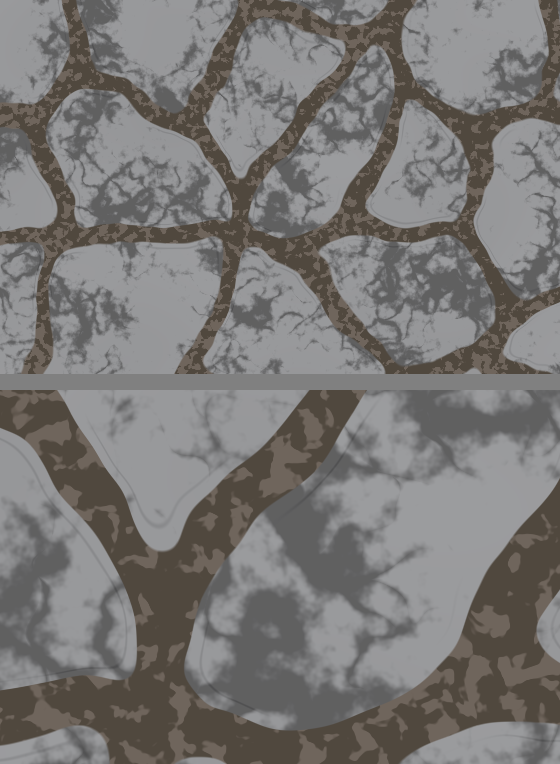
Top, the full canvas; bottom, a detail of the centre.
Write a Shadertoy shader that draws this texture.

```glsl
const vec3 STONE_LIGHT = vec3(0.597, 0.600, 0.608);
const vec3 STONE_DARK = vec3(0.375, 0.375, 0.378);
const vec3 MORTAR_DARK = vec3(0.315, 0.283, 0.245);
const vec3 MORTAR_LIGHT = vec3(0.435, 0.395, 0.360);
const float STONES_PER_HEIGHT = 2.6;

vec2 hash2(vec2 p) {
    vec3 q = fract(p.xyx * vec3(0.1031, 0.1030, 0.0973));
    q += dot(q, q.yzx + 33.33);
    return fract((q.xx + q.yz) * q.zy);
}

float gradientDot(vec2 cell, vec2 offset) {
    float angle = 6.2832 * hash2(cell).x;
    return dot(vec2(cos(angle), sin(angle)), offset);
}

float noise(vec2 p) {
    vec2 i = floor(p), f = fract(p);
    vec2 u = f * f * f * (f * (f * 6.0 - 15.0) + 10.0);
    vec2 e = vec2(0.0, 1.0);
    return mix(mix(gradientDot(i, f), gradientDot(i + e.yx, f - e.yx), u.x),
               mix(gradientDot(i + e.xy, f - e.xy), gradientDot(i + e.yy, f - e.yy), u.x), u.y);
}

float fbm(vec2 p) {
    float sum = 0.0, amplitude = 1.0;
    for (int i = 0; i < 3; i++) {
        sum += amplitude * noise(p);
        p = mat2(1.6, 1.2, -1.2, 1.6) * p + 7.3;
        amplitude *= 0.5;
    }
    return sum;
}

vec2 warp(vec2 p, float frequency, float amount) {
    return p + amount * vec2(noise(p * frequency), noise(p * frequency + 31.7));
}

float smoothMin(float a, float b, float k) {
    float h = max(k - abs(a - b), 0.0) / k;
    return min(a, b) - h * h * k * 0.25;
}

vec2 stoneCentre(vec2 cell) {
    return cell + 0.5 + 0.82 * (hash2(cell + 17.0) - 0.5);
}

// Rounded distance to the cell border in x, cell id in yz
vec3 stoneCell(vec2 p) {
    vec2 base = floor(p), id = base, nearest = vec2(0.0);
    float best = 1e3;
    for (int y = -1; y <= 1; y++)
    for (int x = -1; x <= 1; x++) {
        vec2 cell = base + vec2(x, y);
        vec2 r = stoneCentre(cell) - p;
        if (dot(r, r) < best) {
            best = dot(r, r);
            nearest = r;
            id = cell;
        }
    }
    float border = 1.0;
    for (int y = -2; y <= 2; y++)
    for (int x = -2; x <= 2; x++) {
        if (x == 0 && y == 0) continue;
        vec2 r = stoneCentre(id + vec2(x, y)) - p;
        float d = dot(0.5 * (nearest + r), normalize(r - nearest));
        border = smoothMin(border, d, 0.11);
    }
    return vec3(border, id);
}

float veins(vec2 p, float frequency, float sharpness) {
    return exp(-sharpness * abs(noise(warp(p, frequency * 1.8, 0.35 / frequency) * frequency)));
}

vec3 stoneColour(vec2 p) {
    float patches = fbm(p * 4.5);
    float speckle = fbm(p * 55.0);
    float web = max(veins(p, 8.0, 9.0), 0.85 * veins(p + 5.3, 14.0, 8.0));
    float darkness = web * (0.5 + 1.3 * patches) + 0.25 * patches + 0.35 * speckle;
    vec3 light = STONE_LIGHT + 0.025 * noise(p * 3.0 + 9.0);
    return mix(light, STONE_DARK, smoothstep(0.13, 0.64, darkness));
}

vec3 mortarColour(vec2 p) {
    float blotches = fbm(warp(p, 30.0, 0.01) * 42.0) + 0.4 * noise(p * 5.0);
    return mix(MORTAR_DARK, MORTAR_LIGHT, smoothstep(0.07, 0.20, blotches));
}

void mainImage(out vec4 fragColor, in vec2 fragCoord) {
    vec2 uv = fragCoord / iResolution.y;
    float pixel = STONES_PER_HEIGHT / iResolution.y;

    // Irregular stone outlines with joints of varying width
    vec2 p = uv * STONES_PER_HEIGHT + vec2(3.4, 5.2);
    p = warp(warp(p, 1.8, 0.16), 7.0, 0.025);
    vec3 cell = stoneCell(p);
    float inside = cell.x - 0.063 - 0.05 * noise(p * 1.3 + 4.0);

    // Each stone takes its own piece of marbling
    vec3 stone = stoneColour(uv + 20.0 * hash2(cell.yz));

    // Faint broken hairline along the rim
    float rim = abs(inside - 0.032 - 0.02 * noise(p * 3.0));
    float hairline = 1.0 - smoothstep(0.0, 0.003 + pixel, rim);
    stone -= 0.06 * hairline * smoothstep(-0.15, 0.15, noise(p * 2.5 + 8.0));

    float coverage = smoothstep(-pixel, pixel, inside);
    fragColor = vec4(mix(mortarColour(uv), stone, coverage), 1.0);
}
```
